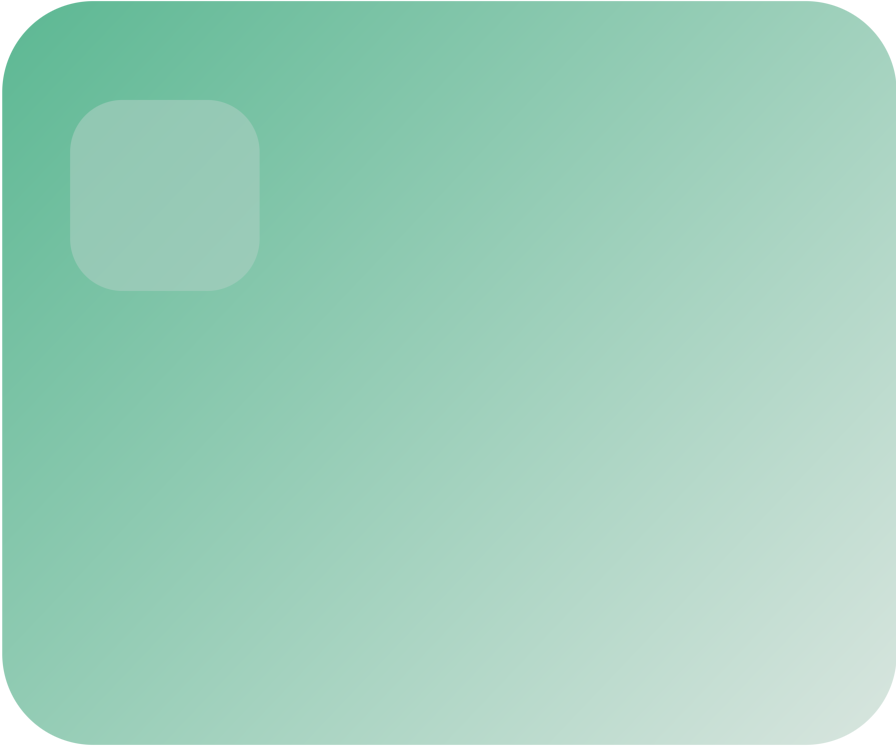
This background is drawn by a Shadertoy shader. Its source:

```glsl
const vec3 PAPER = vec3(1.0);
const vec3 DEEP_GREEN = vec3(0.36, 0.72, 0.575);
const vec3 PALE_MINT = vec3(0.85, 0.90, 0.875);
const vec3 TILE_TINT = vec3(0.67, 0.81, 0.76);

// Signed distance to a rounded box
float roundedBox(vec2 p, vec2 center, vec2 halfSize, float radius) {
    vec2 q = abs(p - center) - halfSize + radius;
    return length(max(q, 0.0)) + min(max(q.x, q.y), 0.0) - radius;
}

// Antialiased coverage of a distance field
float coverage(float dist, float pixel) {
    return 1.0 - smoothstep(-0.75 * pixel, 0.75 * pixel, dist);
}

// Diagonal blend from the top left to the bottom right
vec3 diagonalGradient(vec2 p, float aspect, vec2 slope) {
    float t = dot(vec2(p.x, 1.0 - p.y), slope) / dot(vec2(aspect, 1.0), slope);
    return mix(DEEP_GREEN, PALE_MINT, clamp(t, 0.0, 1.0));
}

void mainImage(out vec4 fragColor, in vec2 fragCoord) {
    float pixel = 1.0 / iResolution.y;
    float aspect = iResolution.x * pixel;
    vec2 p = fragCoord * pixel;

    // Card surface
    vec3 surface = diagonalGradient(p, aspect, vec2(1.0, 0.95));

    // Translucent tile
    float tile = roundedBox(p, vec2(0.221, 0.738), vec2(0.127, 0.128), 0.070);
    surface = mix(surface, TILE_TINT, 0.6 * coverage(tile, pixel));

    // Card outline over the paper
    vec2 cardCenter = vec2(0.5 * aspect + 0.002, 0.5);
    vec2 cardHalf = vec2(0.5 * aspect - 0.001, 0.4985);
    float card = roundedBox(p, cardCenter, cardHalf, 0.122);
    fragColor = vec4(mix(PAPER, surface, coverage(card, pixel)), 1.0);
}
```
